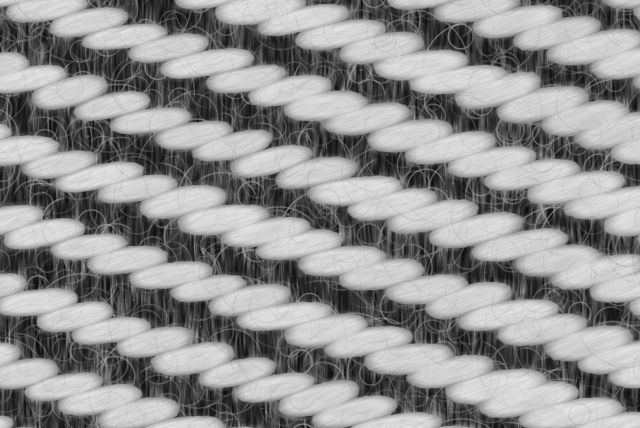
This texture is drawn by a WebGL 2 fragment shader. Its source:

```glsl
#version 300 es
precision highp float;
uniform vec2 u_resolution;
out vec4 fragColor;

// Weave lattice, in units of the canvas height
const vec2 ORIGIN = vec2(0.071, 0.817);
const vec2 STITCH_STEP = vec2(0.0947, -0.0325);
const vec2 ROW_STEP = vec2(-0.030, -0.164);
const vec2 STITCH_HALF = vec2(0.092, 0.031);
const vec2 STITCH_GROWTH = vec2(0.016, 0.003);
const vec2 PLACE_JITTER = vec2(0.020, 0.008);
const float TILT = 0.13;

// Tones
const float THREAD_EDGE = 0.56;
const float THREAD_TOP = 0.835;
const float GAP_DARK = 0.05;
const float GAP_LIGHT = 0.40;

// Loose fibres
const int FIBRE_LAYERS = 7;
const float FIBRE_CELL = 0.11;
const float FIBRE_WIDTH = 0.0011;

float hash(vec2 p) {
    return fract(sin(dot(p, vec2(127.1, 311.7))) * 43758.5453);
}

vec2 hash2(vec2 p) {
    return vec2(hash(p), hash(p + 37.3));
}

float noise(vec2 p) {
    vec2 i = floor(p), f = fract(p);
    f = f * f * (3.0 - 2.0 * f);
    return mix(mix(hash(i), hash(i + vec2(1, 0)), f.x),
               mix(hash(i + vec2(0, 1)), hash(i + vec2(1, 1)), f.x), f.y);
}

// Dark vertical strands seen between the stitches
float gapTone(vec2 p) {
    float sway = 0.008 * noise(p * 14.0);
    float strands = noise(vec2((p.x + sway) * 210.0, p.y * 24.0));
    float fine = noise(vec2((p.x - sway) * 420.0, p.y * 50.0));
    float clump = noise(p * vec2(45.0, 22.0) + 9.0);
    float light = strands * (0.45 + 0.55 * fine) * (0.4 + 0.9 * clump);
    float glint = smoothstep(0.86, 0.97, noise(p * vec2(190.0, 110.0) + 5.0));
    return mix(GAP_DARK, GAP_LIGHT, light * 1.35) + 0.22 * glint * clump;
}

// Highest stitch at p: x = height (negative outside), y = its tone
vec2 stitches(vec2 p) {
    vec2 q = p - ORIGIN;
    vec2 home = round(inverse(mat2(STITCH_STEP, ROW_STEP)) * q);
    vec2 best = vec2(-9.0, 0.0);
    for (int j = -1; j <= 1; j++)
    for (int i = -2; i <= 2; i++) {
        vec2 id = home + vec2(i, j);
        vec2 r = hash2(id), s = hash2(id + 71.7);
        vec2 center = id.x * STITCH_STEP + id.y * ROW_STEP + (r - 0.5) * PLACE_JITTER;
        vec2 size = (STITCH_HALF + STITCH_GROWTH * p.x) * (0.9 + 0.2 * s);
        vec2 v = q - center;
        v.y -= v.x * (TILT + 0.09 * (r.y - 0.5));
        vec2 e = v / size;
        float height = 1.0 - pow(abs(e.x), 3.0) - e.y * e.y;
        if (height > best.x) {
            // Fine twisted fibres along the thread
            float twist = noise(vec2(v.x * 32.0 + id.x * 7.0, (v.y - 0.22 * v.x) * 330.0));
            float tone = mix(THREAD_EDGE, THREAD_TOP, smoothstep(-0.05, 0.72, height));
            tone += 0.025 * e.y + 0.07 * (twist - 0.5) + 0.04 * (s.x - 0.5);
            best = vec2(height, tone);
        }
    }
    return best;
}

// Lays thin curved hairs over the tone below
float addFibres(float tone, vec2 p, float cover, float pixel) {
    for (int n = 0; n < FIBRE_LAYERS; n++) {
        vec2 shift = hash2(vec2(n, 3.7)) * 9.0;
        vec2 cell = floor(p / FIBRE_CELL + shift);
        for (int j = -1; j <= 1; j++)
        for (int i = -1; i <= 1; i++) {
            vec2 id = cell + vec2(i, j);
            vec2 r = hash2(id + float(n) * 17.1), s = hash2(id + float(n) * 23.9 + 5.3);
            vec2 d = p - (id + r - shift) * FIBRE_CELL;
            float angle = 6.2832 * s.x;
            float radius = mix(0.025, 0.13, s.y * s.y);
            float off = abs(length(d - radius * vec2(cos(angle), sin(angle))) - radius);
            float reach = FIBRE_CELL * mix(0.4, 0.95, r.x);
            float line = 1.0 - smoothstep(FIBRE_WIDTH - 0.5 * pixel, FIBRE_WIDTH + pixel, off);
            line *= 1.0 - smoothstep(0.6 * reach, reach, length(d));
            float strength = mix(0.60, 0.16, cover) * (0.4 + 0.6 * r.y);
            tone = mix(tone, mix(0.42, 0.74, s.x), line * strength);
        }
    }
    return tone;
}

void main() {
    vec2 p = gl_FragCoord.xy / u_resolution.y;
    float pixel = 1.0 / u_resolution.y;

    // Uneven, slightly wandering weave
    vec2 wander = vec2(noise(p * 7.0), noise(p * 7.0 + 40.0)) - 0.5;
    vec2 stitch = stitches(p + 0.010 * wander);
    float fuzz = noise(p * 95.0) - 0.5;
    float height = stitch.x + 0.14 * fuzz;
    float cover = smoothstep(-0.10, 0.12 + 6.0 * pixel, height);

    // Haze of fluff around each stitch
    float haze = smoothstep(-0.75, 0.0, height) * noise(p * 60.0 + 3.0);
    float gap = gapTone(p) + 0.20 * haze;
    float tone = mix(gap, stitch.y + 0.03 * (noise(p * 28.0) - 0.5), cover);
    tone = addFibres(tone, p, cover, pixel);
    fragColor = vec4(vec3(clamp(tone, 0.0, 1.0)), 1.0);
}
```
